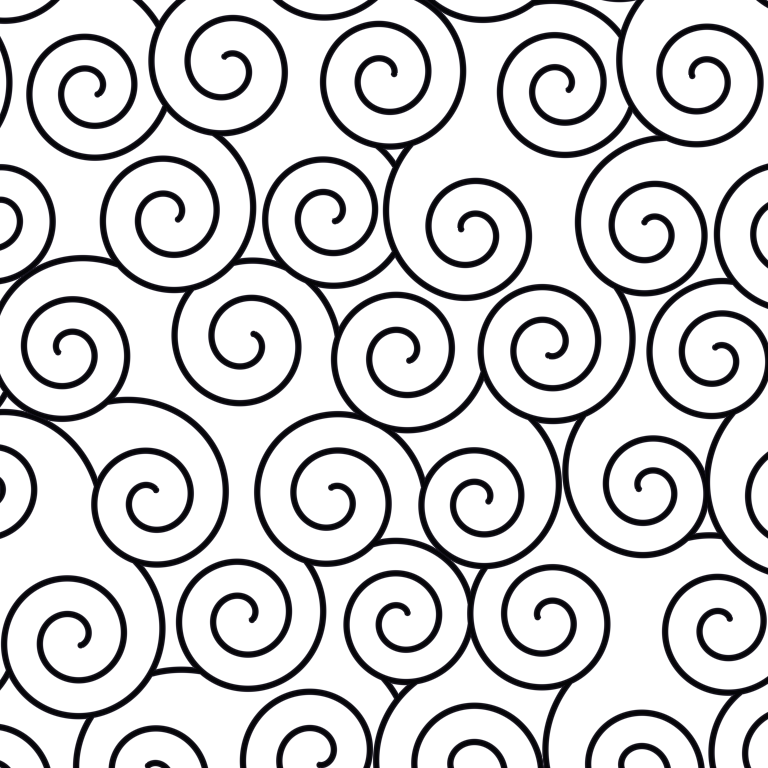
Give the GLSL for this pattern, as a Shadertoy shader.

```glsl
const float TAU = 6.2831853;

struct Spiral {
    vec2 centre;
    vec2 next;       // cell the open arm leads to
    float endAngle;  // direction of the arm's outer end
    float hand;      // +1 or -1, sense of winding
    float turns;
    float scale;
};

vec2 hash2(vec2 p) {
    return fract(sin(vec2(dot(p, vec2(127.1, 311.7)), dot(p, vec2(269.5, 183.3)))) * 43758.5);
}

// Jittered hexagonal lattice
vec2 cellCentre(vec2 cell) {
    vec2 lattice = vec2(cell.x + 0.5 * mod(cell.y, 2.0), 0.866 * cell.y);
    return 0.207 * lattice + 0.038 * (hash2(cell) - 0.5);
}

// One of the three neighbours that are painted later
vec2 nextCell(vec2 cell) {
    float pick = hash2(cell + 17.0).x;
    if (pick < 0.33) return cell + vec2(1.0, 0.0);
    return cell + vec2(mod(cell.y, 2.0) - step(pick, 0.66), 1.0);
}

Spiral makeSpiral(vec2 cell) {
    vec2 shape = hash2(cell + 41.0);
    Spiral s;
    s.centre = cellCentre(cell);
    s.next = nextCell(cell);
    vec2 link = cellCentre(s.next) - s.centre;
    s.endAngle = atan(link.y, link.x);
    s.hand = hash2(cell + 73.0).y < 0.5 ? -1.0 : 1.0;
    s.turns = mix(2.1, 2.4, shape.x);
    s.scale = mix(0.92, 1.08, shape.y);
    return s;
}

// Turns between a direction and the arm's outer end
float lagAt(Spiral s, vec2 dir) {
    return mod(s.hand * (s.endAngle - atan(dir.y, dir.x)), TAU) / TAU;
}

float coilRadius(Spiral s, float lag) {
    return s.scale * (0.013 + 0.045 * (s.turns - lag));
}

// x: distance to the curve, y: signed distance beyond the outer coil
vec2 spiralDistance(Spiral s, vec2 p) {
    vec2 q = p - s.centre;
    float len = length(q);
    float lag = lagAt(s, q);

    // The last part of the arm flares out until it meets its neighbour
    Spiral n = makeSpiral(s.next);
    vec2 link = n.centre - s.centre;
    float gap = length(link) - coilRadius(n, lagAt(n, -link));
    float flare = max(gap + 0.005 - coilRadius(s, 0.0), 0.0);

    // Rounded inner tip
    float tipAngle = s.endAngle - s.hand * TAU * s.turns;
    float dist = length(q - coilRadius(s, s.turns) * vec2(cos(tipAngle), sin(tipAngle)));

    float outside = 0.0;
    for (int k = 0; k < 3; k++) {
        float turn = lag + float(k);
        float t = max(1.0 - turn / 0.35, 0.0);
        float radius = coilRadius(s, turn) + flare * t * t;
        float slope = (0.045 * s.scale + flare * 2.0 * t / 0.35) / TAU;
        if (k == 0) outside = len - radius;
        if (turn < s.turns)
            dist = min(dist, abs(len - radius) / length(vec2(1.0, slope / radius)));
    }
    return vec2(dist, outside);
}

void mainImage(out vec4 fragColor, in vec2 fragCoord) {
    vec2 p = fragCoord / iResolution.y;
    float pixel = 1.0 / iResolution.y;
    vec2 home = floor(p / vec2(0.207, 0.207 * 0.866));

    // Paint row by row; each spiral hides the strokes beneath it
    float dist = 1.0;
    for (int j = -2; j <= 2; j++) {
        for (int i = -2; i <= 2; i++) {
            vec2 d = spiralDistance(makeSpiral(home + vec2(i, j)), p);
            dist = d.y < 0.0 ? d.x : min(dist, d.x);
        }
    }

    // Dark core with a slightly violet rim
    vec3 ink = mix(vec3(0.02, 0.02, 0.03), vec3(0.08, 0.07, 0.11), smoothstep(0.0016, 0.0026, dist));
    float paper = smoothstep(-0.75 * pixel, 0.75 * pixel, dist - 0.0041);
    fragColor = vec4(mix(ink, vec3(1.0), paper), 1.0);
}
```
